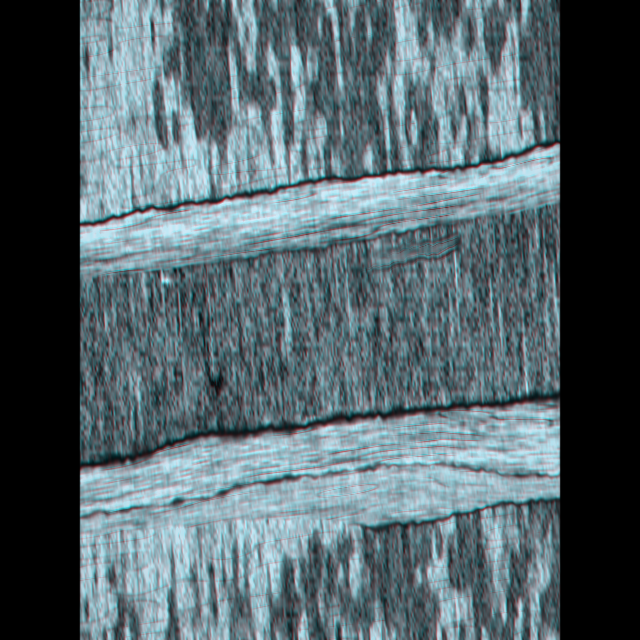
This texture is drawn by a WebGL 2 fragment shader. Its source:

```glsl
#version 300 es
precision highp float;
// Layered fibrous tissue under a microscope: two pale slanted bands between dark striated layers.

#define PANEL_LEFT 0.125
#define PANEL_WIDTH 0.75
#define FIBRE_LEAN 0.06
#define FIBRE_CONTRAST 0.95
#define EDGE_WOBBLE 0.012
#define EDGE_SOFTNESS 0.003
#define FRINGE_SHIFT vec2(0.0014, -0.0022)
#define MOTTLE 0.13
#define SHADOW vec3(0.03, 0.055, 0.065)
#define HIGHLIGHT vec3(0.75, 0.88, 0.93)

uniform vec2 u_resolution;
out vec4 fragColor;

// Heights of the layer boundaries, evenly spaced from left to right
const float UPPER_SEAM[9] = float[9](.648, .668, .685, .696, .717, .725, .734, .749, .781);
const float UPPER_BASE[9] = float[9](.564, .571, .584, .602, .612, .630, .648, .664, .681);
const float LOWER_SEAM[9] = float[9](.270, .287, .320, .327, .338, .350, .361, .369, .380);
const float INNER_SEAM[9] = float[9](.190, .208, .220, .246, .256, .272, .277, .259, .255);
const float LOWER_BASE[9] = float[9](.165, .170, .178, .190, .190, .173, .190, .211, .219);
// Paleness of the outer tissue along x
const float TOP_PALE[9] = float[9](.82, .78, .38, .52, .32, .30, .42, .46, .14);
const float BOTTOM_PALE[9] = float[9](.68, .64, .55, .58, .40, .30, .42, .45, .32);

float hash(vec2 p) { return fract(sin(dot(p, vec2(127.1, 311.7))) * 43758.5453); }

float noise(vec2 p) {
  vec2 i = floor(p), f = fract(p);
  f = f * f * (3.0 - 2.0 * f);
  return mix(mix(hash(i), hash(i + vec2(1, 0)), f.x),
             mix(hash(i + vec2(0, 1)), hash(i + 1.0), f.x), f.y);
}

float curve(float knots[9], float t) {
  float k = clamp(t, 0.0, 0.9999) * 8.0;
  int i = int(k);
  return mix(knots[i], knots[i + 1], fract(k));
}

float above(float d) { return smoothstep(-EDGE_SOFTNESS, EDGE_SOFTNESS, d); }
float line(float d, float width) { return exp(-d * d / (width * width)); }
float crack(vec2 p) { return 1.0 - smoothstep(0.0, 0.1, abs(noise(p) - 0.5)); }
float blob(vec2 p, vec2 centre, vec2 radius) {
  vec2 q = (p - centre) / radius;
  return exp(-dot(q, q));
}

// Broken grain running along a band, s measured across it
float grain(float x, float s) {
  float g = 0.45 * noise(vec2(x * 14.0, s * 120.0)) + 0.55 * noise(vec2(x * 65.0, s * 270.0)) - 0.5;
  float gaps = smoothstep(0.35, 0.65, noise(vec2(x * 22.0, s * 40.0)));
  return g * 0.65 - 0.3 * gaps * crack(vec2(x * 11.0 + 3.0, s * 85.0));
}

float tone(vec2 p) {
  float t = (p.x - PANEL_LEFT) / PANEL_WIDTH;
  float wobble = EDGE_WOBBLE * (0.55 * noise(p * vec2(38, 12)) + 0.45 * noise(p * vec2(130, 60)) - 0.5);
  float a = p.y - curve(UPPER_SEAM, t) + wobble;
  float b = p.y - curve(UPPER_BASE, t) - wobble;
  float c = p.y - curve(LOWER_SEAM, t) + wobble;
  float d = p.y - curve(INNER_SEAM, t) - wobble;
  float e = p.y - curve(LOWER_BASE, t) + wobble;

  // Vertical fibres
  float u = p.x + FIBRE_LEAN * p.y;
  float fibre = 0.4 * noise(vec2(u * 230.0, p.y * 24.0)) + 0.45 * noise(vec2(u * 400.0, p.y * 130.0))
              + 0.15 * noise(vec2(u * 70.0, p.y * 7.0)) - 0.5;
  float streak = smoothstep(0.75, 0.95, noise(vec2(u * 170.0, p.y * 8.0)));
  float strand = smoothstep(0.6, 0.85, noise(vec2(u * 140.0 + 9.0, p.y * 15.0)));
  float patches = 0.4 * noise(vec2(u * 48.0, p.y * 9.0)) + 0.6 * noise(vec2(u * 115.0, p.y * 20.0)) - 0.5;

  // Outer tissue: pale patches torn by dark fibres
  float topPale = curve(TOP_PALE, t) + 0.3 * (1.0 - smoothstep(0.02, 0.12, a)) * (1.0 - 0.6 * t)
    + 0.5 * (blob(p, vec2(.468, .86), vec2(.014, .06)) + blob(p, vec2(.37, .75), vec2(.03, .05)))
    + 0.35 * blob(p, vec2(.79, .84), vec2(.02, .08)) - 0.4 * blob(p, vec2(.335, .88), vec2(.014, .12));
  float bottomPale = curve(BOTTOM_PALE, t) + 0.35 * smoothstep(-0.07, 0.0, e) * (1.0 - smoothstep(.5, .6, t));
  float pale = smoothstep(0.34, 0.64, mix(bottomPale, topPale, step(0.5, p.y)) + patches * 1.2);
  float outer = mix(0.37, 0.9 - 0.28 * strand, pale) + fibre * 0.75
    - 0.14 * pale * crack(vec2(p.x * 14.0, (p.y - 0.15 * p.x) * 60.0));

  // Middle layer with a ragged pale hem over the lower seam
  float middle = 0.42 + fibre * FIBRE_CONTRAST + 0.25 * streak;
  middle += 0.35 * (1.0 - smoothstep(0.005, 0.035, c)) * smoothstep(0.35, 0.7, noise(p * vec2(75, 50)));
  middle -= 0.4 * blob(p, vec2(.336, .401), vec2(.011, .014));
  middle += 0.6 * blob(p, vec2(.262, .561), vec2(.010, .005));

  // Bands
  float upperBand = mix(0.62, 0.94, smoothstep(0.015, 0.06, b)) + grain(p.x, 0.5 * (a + b)) + fibre * 0.3;
  float lowerBand = 0.84 + grain(p.x, 0.5 * (c + d)) * mix(0.65, 1.0, above(d)) + fibre * 0.3;
  lowerBand -= 0.6 * blob(p, vec2(.745, .33), vec2(.025, .015)) * noise(p * 130.0);
  float v = mix(outer, lowerBand, above(e));
  v = mix(v, middle, above(c));
  v = mix(v, upperBand, above(b));
  v = mix(v, outer, above(a));

  // Dark seams, thinning and breaking along their length
  float ragged = 0.3 + 0.8 * noise(p * vec2(40, 14)) + 0.6 * noise(p * vec2(120, 40));
  v *= 1.0 - 0.88 * line(a, 0.0045 * ragged);
  v *= 1.0 - 0.92 * line(c, 0.0075 * ragged);
  v *= 1.0 - 0.4 * line(c - 0.012, 0.018) * (1.0 - smoothstep(0.2, 0.45, t)) * ragged;
  v *= 1.0 - min(0.8, 0.55 * ragged) * line(d, 0.004 * ragged);
  v *= 1.0 - 0.7 * line(e, 0.004 * ragged) * smoothstep(0.54, 0.62, t);
  v *= 1.0 - 0.5 * line(b, 0.005 * ragged) * smoothstep(0.1, 0.35, t) * (1.0 - smoothstep(0.75, 0.85, t));

  // Folded sliver hanging below the upper band
  float fold = p.y - 0.606 - 0.23 * (p.x - 0.65) + wobble;
  float span = smoothstep(0.55, 0.61, p.x) * (1.0 - smoothstep(0.712, 0.722, p.x));
  v = mix(v, 0.6 + grain(p.x, fold), 0.8 * span * line(fold, 0.014));
  v *= 1.0 - 0.5 * span * ragged * (line(fold + 0.013, 0.003) + 0.7 * line(fold - 0.012, 0.004));
  v *= 1.0 - 0.7 * blob(p, vec2(.716, .62), vec2(.008, .012));
  return clamp(v, 0.0, 1.06);
}

void main() {
  vec2 p = gl_FragCoord.xy / u_resolution;
  vec3 colour = mix(SHADOW, HIGHLIGHT, tone(p));
  // Red channel lies slightly aside, leaving red and cyan fringes
  colour.r = mix(SHADOW.r, HIGHLIGHT.r, tone(p + FRINGE_SHIFT)) + MOTTLE * (noise(p * vec2(210, 90)) - 0.5);
  colour *= 1.0 - 0.3 * dot(p - 0.5, p - 0.5);
  float pixel = 1.0 / u_resolution.x;
  float panel = smoothstep(-pixel, pixel, 0.5 * PANEL_WIDTH - abs(p.x - PANEL_LEFT - 0.5 * PANEL_WIDTH));
  fragColor = vec4(colour * panel, 1.0);
}
```
